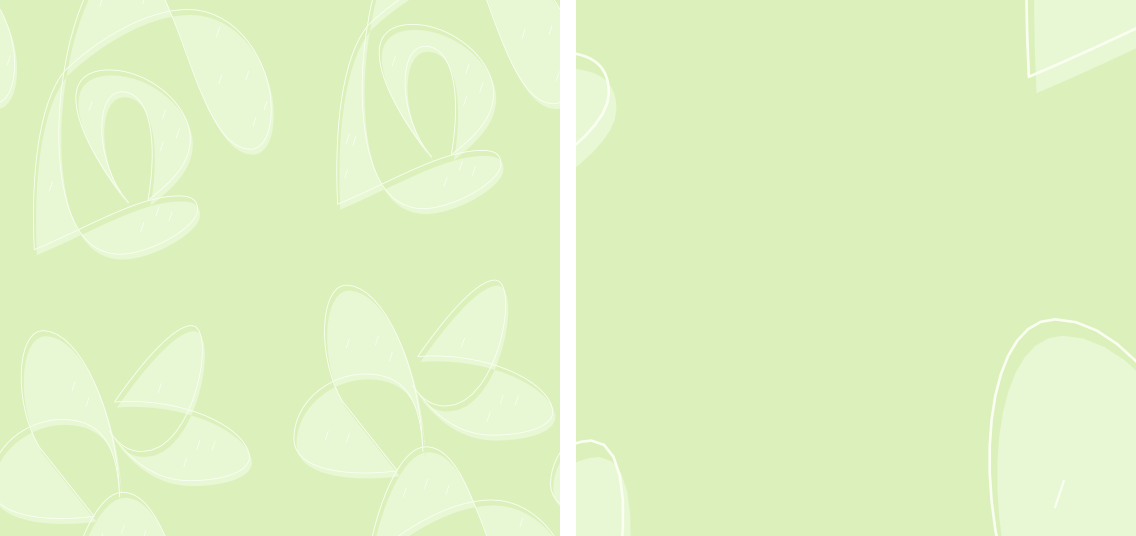
Left: the whole. Right: its middle third, enlarged.
Write a WebGL 1 fragment shader that draws this pattern.

```glsl
precision highp float;
// Pale green tile with two loose looping flowers, offset fills and small slanted dashes.
uniform vec2 u_resolution;

#define TILE vec2(768.0, 736.0)
#define MOTIF_CENTER vec2(181.0, 34.0)
#define MOTIF_STEP vec2(416.0, -62.5)
#define FILL_SHIFT vec2(3.5, 7.5)
#define LINE_WIDTH 1.2
#define DASH_HALF vec2(2.0, -6.0)
#define BARE_EDGE 65.0
#define GROUND vec3(0.86, 0.942, 0.73)
#define PETAL vec3(0.91, 0.967, 0.83)
#define INK vec3(0.98, 1.0, 0.95)

vec2 spot;        // sample position, y pointing down
vec2 pen;         // end of the path drawn so far
float lineDist;   // distance to outlines and dashes
float fillDist;   // distance to the border of the shifted fill
float side;       // -1 inside the fill, by the even-odd rule
float dashStart;  // dashes left of this x are missing

float segmentDistance(vec2 p, vec2 a, vec2 b) {
  vec2 ab = b - a;
  float t = clamp(dot(p - a, ab) / max(dot(ab, ab), 1e-6), 0.0, 1.0);
  return length(p - a - ab * t);
}

void lineTo(vec2 end) {
  vec2 q = spot - FILL_SHIFT;
  lineDist = min(lineDist, segmentDistance(spot, pen, end));
  fillDist = min(fillDist, segmentDistance(q, pen, end));
  if ((pen.y > q.y) != (end.y > q.y)) {
    float crossX = pen.x + (end.x - pen.x) * (q.y - pen.y) / (end.y - pen.y);
    if (q.x < crossX) side = -side;
  }
  pen = end;
}

// Cubic curve from the pen; skipped where it cannot touch the sample or its ray.
void curveTo(vec4 c, vec2 end) {
  vec2 start = pen;
  vec2 low = min(min(start, end), min(c.xy, c.zw)) - 16.0;
  vec2 high = max(max(start, end), max(c.xy, c.zw)) + 16.0;
  if (spot.y > low.y && spot.y < high.y && spot.x < high.x) {
    for (int i = 1; i <= 16; i++) {
      float t = float(i) / 16.0;
      float u = 1.0 - t;
      lineTo(u * u * u * start + 3.0 * u * t * (u * c.xy + t * c.zw) + t * t * t * end);
    }
  }
  pen = end;
}

// Three dashes around a slanted ellipse with half axes u and v.
void dashes(vec2 center, vec2 u, vec2 v) {
  for (int i = 0; i < 3; i++) {
    float angle = 2.0944 * float(i);
    vec2 c = center + u * cos(angle) + v * sin(angle);
    if (c.x > dashStart)
      lineDist = min(lineDist, segmentDistance(spot, c - DASH_HALF, c + DASH_HALF) + 0.1);
  }
}

void leafyFlower() {
  // Left pair of petals
  pen = vec2(164, 682);
  curveTo(vec4(161, 568, 110, 454), vec2(59, 454));
  curveTo(vec4(22, 454, 18, 555), vec2(54, 614));
  lineTo(vec2(129, 709));
  curveTo(vec4(60, 718, -13, 708), vec2(-13, 665));
  curveTo(vec4(-13, 615, 35, 576), vec2(85, 576));
  curveTo(vec4(140, 576, 161, 612), vec2(164, 682));
  // Right pair of petals
  pen = vec2(157, 552);
  curveTo(vec4(200, 490, 240, 447), vec2(263, 447));
  curveTo(vec4(298, 447, 268, 620), vec2(195, 620));
  curveTo(vec4(176, 620, 162, 610), vec2(150, 592));
  curveTo(vec4(180, 635, 215, 660), vec2(260, 660));
  curveTo(vec4(305, 660, 345, 648), vec2(342, 625));
  curveTo(vec4(335, 585, 250, 545), vec2(157, 552));
  dashes(vec2(94, 538.7), vec2(-33, -4.7), vec2(-11, -12.7));
  dashes(vec2(273, 619.3), vec2(-1, -8.3), vec2(22.5, -13.3));
  dashes(vec2(104, 619.3), vec2(-72, 41.7), vec2(-91.2, 75.6));
}

void loopedFlower() {
  // Large looping ribbon
  pen = vec2(47, 343);
  curveTo(vec4(42, 240, 53, 140), vec2(89, 97));
  curveTo(vec4(125, 62, 195, 13), vec2(258, 13));
  curveTo(vec4(325, 13, 372, 85), vec2(372, 150));
  curveTo(vec4(372, 185, 360, 205), vec2(343, 205));
  curveTo(vec4(290, 205, 262, 80), vec2(234, 18));
  curveTo(vec4(215, -30, 195, -60), vec2(168, -60));
  curveTo(vec4(130, -60, 98, 30), vec2(88, 97));
  curveTo(vec4(76, 165, 76, 265), vec2(108, 316));
  curveTo(vec4(121, 337, 140, 349), vec2(165, 349));
  curveTo(vec4(205, 349, 271, 312), vec2(271, 288));
  curveTo(vec4(271, 274, 262, 269), vec2(245, 269));
  curveTo(vec4(190, 269, 125, 310), vec2(47, 343));
  // Hollow bud
  pen = vec2(176, 278);
  curveTo(vec4(140, 235, 104, 175), vec2(104, 135));
  curveTo(vec4(104, 108, 122, 96), vec2(150, 96));
  curveTo(vec4(205, 96, 261, 145), vec2(261, 190));
  curveTo(vec4(261, 225, 235, 250), vec2(203, 275));
  curveTo(vec4(218, 185, 203, 126), vec2(167, 126));
  curveTo(vec4(128, 126, 130, 225), vec2(176, 278));
  dashes(vec2(168.3, -2.3), vec2(0, -6.7), vec2(-34, 2.3));
  dashes(vec2(63.3, 270), vec2(-2.3, -17), vec2(6.4, -26));
  dashes(vec2(215, 299.7), vec2(1, -9.7), vec2(22.5, -8.7));
  dashes(vec2(230.3, 180.3), vec2(-5.3, -23.3), vec2(12.7, -10.4));
  dashes(vec2(350.7, 138.7), vec2(-11.7, -34.7), vec2(8.7, -12.7));
  dashes(vec2(241.7, 99.7), vec2(60.3, 9.3), vec2(101, -58.9));
}

void main() {
  vec2 uv = gl_FragCoord.xy / u_resolution;
  vec2 place = vec2(uv.x, 1.0 - uv.y) * TILE;
  float pixel = TILE.x / u_resolution.x;
  float fill = 0.0, ink = 0.0;
  for (int k = 0; k < 2; k++) {
    // Wrap the sample around each motif so that it tiles
    vec2 offset = place - MOTIF_CENTER - MOTIF_STEP * float(k);
    spot = mod(offset + 0.5 * TILE, TILE) - 0.5 * TILE + MOTIF_CENTER;
    lineDist = fillDist = 1000.0;
    side = 1.0;
    dashStart = k == 0 ? BARE_EDGE : -TILE.x;
    loopedFlower();
    spot.y += TILE.y;
    leafyFlower();
    fill = max(fill, clamp(0.5 - side * fillDist / pixel, 0.0, 1.0));
    ink = max(ink, clamp(0.5 + (0.5 * LINE_WIDTH - lineDist) / pixel, 0.0, 1.0));
  }
  gl_FragColor = vec4(mix(mix(GROUND, PETAL, fill), INK, ink), 1.0);
}
```
